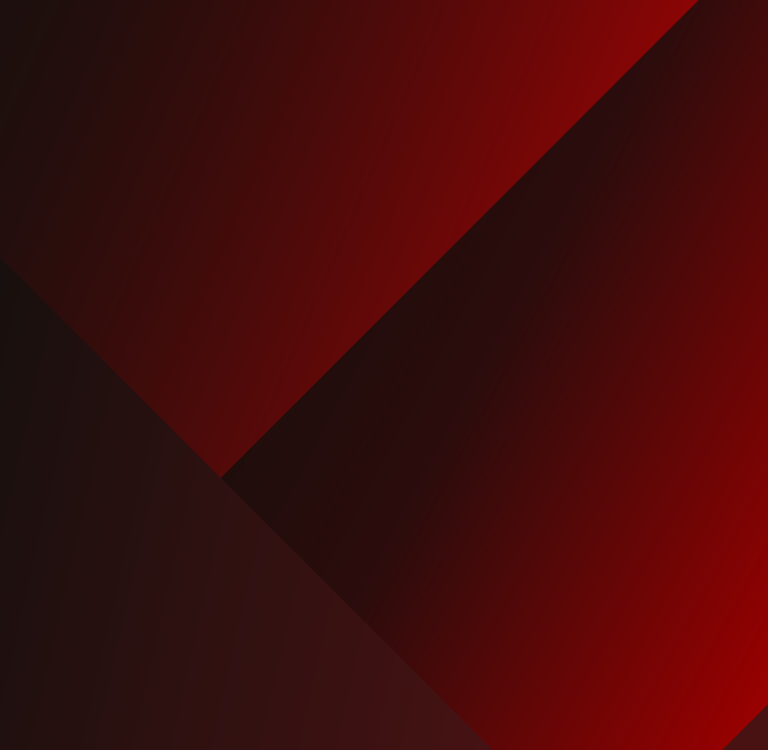
Give the GLSL for this background, as a Shadertoy shader.

```glsl
// Four flat panels with crisp diagonal edges, each filled by a slanted
// gradient from near-black to deep red. Panels are half-planes at 45 degrees,
// stacked back to front with edges smoothed over about one pixel.

#define FALL_EDGE 0.657     // x + y along the falling diagonal
#define RISE_EDGE 0.0685    // y - x along the rising diagonal
#define CORNER_EDGE -0.963  // y - x along the small corner cut
#define UPPER_AXIS vec2(0.92, -0.40)
#define RIGHT_AXIS vec2(0.88, -0.47)
#define LOWER_AXIS vec2(0.97, -0.22)
#define UPPER_CURVE 1.45    // how late the upper panel brightens

const vec3 UPPER_DARK   = vec3(0.110, 0.058, 0.052);
const vec3 UPPER_BRIGHT = vec3(0.550, 0.018, 0.018);
const vec3 RIGHT_DARK   = vec3(0.122, 0.052, 0.047);
const vec3 RIGHT_MID    = vec3(0.172, 0.047, 0.047);
const vec3 RIGHT_BRIGHT = vec3(0.592, 0.002, 0.002);
const vec3 LOWER_DARK   = vec3(0.095, 0.062, 0.055);
const vec3 LOWER_BRIGHT = vec3(0.273, 0.070, 0.073);
const vec3 CORNER_COLOR = vec3(0.285, 0.070, 0.070);

// Linear ramp from 0 at a to 1 at b
float ramp(float a, float b, float x) {
    return clamp((x - a) / (b - a), 0.0, 1.0);
}

// Coverage of the half-plane where the signed distance is positive
float cover(float dist) {
    return clamp(0.5 + dist * iResolution.y, 0.0, 1.0);
}

vec3 upperPanel(vec2 q) {
    float t = ramp(0.0, 0.856, dot(q, UPPER_AXIS));
    return mix(UPPER_DARK, UPPER_BRIGHT, pow(t, UPPER_CURVE));
}

vec3 rightPanel(vec2 q) {
    float t = dot(q, RIGHT_AXIS);
    vec3 shade = mix(RIGHT_DARK, RIGHT_MID, ramp(0.57, 0.80, t));
    return mix(shade, RIGHT_BRIGHT, ramp(0.80, 1.33, t));
}

vec3 lowerPanel(vec2 q) {
    float t = dot(q - vec2(0.0, -0.4), LOWER_AXIS);
    return mix(LOWER_DARK, LOWER_BRIGHT, ramp(0.0, 0.75, t));
}

void mainImage(out vec4 fragColor, in vec2 fragCoord) {
    vec2 p = fragCoord / iResolution.y;
    vec2 q = p - vec2(0.0, 1.0);  // gradients start at the top left

    // Signed distances to the three diagonals
    float rise = (p.y - p.x - RISE_EDGE) * sqrt(0.5);
    float fall = (FALL_EDGE - p.x - p.y) * sqrt(0.5);
    float corner = (CORNER_EDGE - p.y + p.x) * sqrt(0.5);

    // Stack the panels back to front
    vec3 color = mix(rightPanel(q), upperPanel(q), cover(rise));
    color = mix(color, CORNER_COLOR, cover(corner));
    color = mix(color, lowerPanel(q), cover(fall));

    fragColor = vec4(color, 1.0);
}
```
